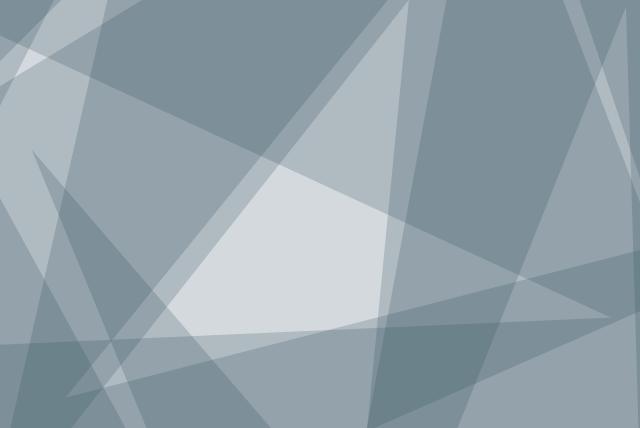
Give the GLSL for this background, as a Shadertoy shader.

```glsl
const vec3 PAPER = vec3(0.83, 0.85, 0.87);
const vec3 INK = vec3(0.163, 0.29, 0.34);
const float INK_OPACITY = 0.21;
const float SHARD_WIDTH = 0.62;
const float BASE_DEPTH = 0.72;
const float GOLDEN_ANGLE = 2.4;

float hash(vec2 p) {
    return fract(sin(dot(p, vec2(127.1, 311.7))) * 43758.5453);
}

vec2 rotate(vec2 p, float angle) {
    float c = cos(angle), s = sin(angle);
    return vec2(c * p.x + s * p.y, c * p.y - s * p.x);
}

// Signed distance to the line from a to b, positive on its right
float rightOfLine(vec2 p, vec2 a, vec2 b) {
    vec2 dir = normalize(b - a);
    return dot(p - a, vec2(dir.y, -dir.x));
}

// Wedge closing at the tip and opening through both base points
float wedge(vec2 p, vec2 baseLeft, vec2 baseRight, vec2 tip) {
    return min(rightOfLine(p, baseLeft, tip), rightOfLine(p, tip, baseRight));
}

// Irregular division point between neighbouring shards
vec2 basePoint(float index, float seed) {
    float jitter = 0.6 * (hash(vec2(index, seed)) - 0.5);
    return vec2((index + jitter) * SHARD_WIDTH, -BASE_DEPTH);
}

vec2 tipPoint(float index, float seed) {
    float skew = 1.6 * (hash(vec2(index, seed + 17.0)) - 0.5);
    float height = mix(0.35, 1.45, hash(vec2(index, seed + 41.0)));
    return vec2((index + 0.5 + skew) * SHARD_WIDTH, height);
}

// Coverage of one row of shards that all point the same way
float shardRow(vec2 p, float seed, float pixel) {
    float d = -1.0;
    for (float i = -3.0; i < 3.0; i++) {
        d = max(d, wedge(p, basePoint(i, seed), basePoint(i + 1.0, seed), tipPoint(i, seed)));
    }
    return clamp(d / pixel + 0.5, 0.0, 1.0);
}

void mainImage(out vec4 fragColor, in vec2 fragCoord) {
    vec2 p = (fragCoord - 0.5 * iResolution.xy) / iResolution.y;
    float pixel = 1.0 / iResolution.y;

    // Translucent rows stacked in evenly spread directions
    vec3 color = PAPER;
    for (float row = 0.0; row < 4.0; row++) {
        float coverage = shardRow(rotate(p, 0.35 + row * GOLDEN_ANGLE), row + 3.0, pixel);
        color = mix(color, INK, INK_OPACITY * coverage);
    }

    fragColor = vec4(color, 1.0);
}
```
